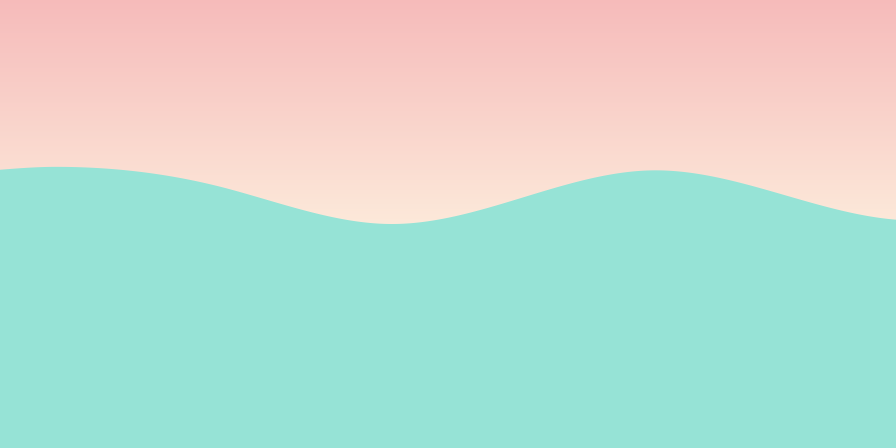
Give the GLSL for this background, as a WebGL 2 fragment shader.

```glsl
#version 300 es
precision highp float;

uniform vec2 u_resolution;
out vec4 fragColor;

const vec3 SKY_TOP = vec3(0.963, 0.732, 0.730);
const vec3 SKY_LOW = vec3(0.988, 0.912, 0.852);
const vec3 SEA = vec3(0.588, 0.890, 0.839);

// Wave knots: position, height, slope
const int KNOT_COUNT = 6;
const vec3 KNOTS[KNOT_COUNT] = vec3[KNOT_COUNT](
    vec3(0.0, 0.6211, 0.16),
    vec3(0.0625, 0.6276, 0.0),
    vec3(0.2604, 0.5755, -0.55),
    vec3(0.4375, 0.5, 0.0),
    vec3(0.7318, 0.6198, 0.0),
    vec3(1.022, 0.5078, 0.0)
);

// Cubic Hermite curve between two knots
float hermite(vec3 a, vec3 b, float x) {
    float span = b.x - a.x;
    float t = (x - a.x) / span;
    float s = 1.0 - t;
    float height = mix(a.y, b.y, t * t * (3.0 - 2.0 * t));
    return height + span * t * s * (a.z * s - b.z * t);
}

float waveHeight(float x) {
    float height = KNOTS[0].y;
    for (int i = 0; i < KNOT_COUNT - 1; i++) {
        if (x >= KNOTS[i].x) height = hermite(KNOTS[i], KNOTS[i + 1], x);
    }
    return height;
}

// Vertical gradient reaching its lower colour at mid canvas
vec3 skyColor(float y) {
    return mix(SKY_TOP, SKY_LOW, clamp((1.0 - y) / 0.5, 0.0, 1.0));
}

// Antialiased coverage of the region below zero
float coverage(float d, float pixel) {
    return clamp(0.5 - d / pixel, 0.0, 1.0);
}

void main() {
    vec2 uv = gl_FragCoord.xy / u_resolution;
    float sea = coverage(uv.y - waveHeight(uv.x), 1.0 / u_resolution.y);
    fragColor = vec4(mix(skyColor(uv.y), SEA, sea), 1.0);
}
```
